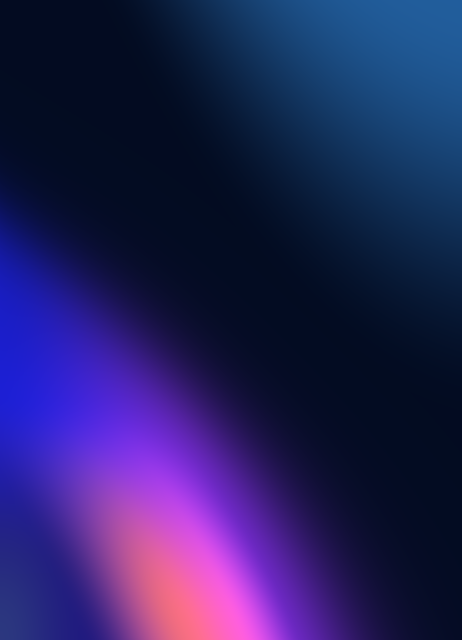
A Shadertoy shader for this background:

```glsl
// Soft diagonal glows on deep navy: a blue haze top right, a violet and coral beam bottom left.

const vec3 NAVY   = vec3(0.010, 0.045, 0.130);
const vec3 HAZE   = vec3(0.130, 0.365, 0.610);
const vec3 BLUE   = vec3(0.120, 0.130, 0.900);
const vec3 VIOLET = vec3(0.580, 0.200, 1.000);
const vec3 INDIGO = vec3(0.120, 0.090, 0.500);
const vec3 SLATE  = vec3(0.180, 0.240, 0.500);
const vec3 PINK   = vec3(1.000, 0.360, 0.920);
const vec3 CORAL  = vec3(1.000, 0.460, 0.420);

// Parabola through the origin
float bend(float x, float slope, float curve) {
    return x * (slope - curve * x);
}

// Logistic falloff: 1 well below the centre, 0 well above it
float falloff(float x, float centre, float width) {
    return 1.0 / (1.0 + exp((x - centre) / width));
}

// Soft band that rises over one range and fades over another
float band(float x, vec2 rise, vec2 fade) {
    return smoothstep(rise.x, rise.y, x) * (1.0 - smoothstep(fade.x, fade.y, x));
}

// Haze in the upper right, bounded by a curved diagonal
vec3 addHaze(vec3 base, vec2 p) {
    float depth = bend(p.x - 0.42, 1.12, 0.78) - p.y;
    return mix(base, HAZE, smoothstep(-0.26, 0.38, depth));
}

// Beam in the lower left; side is the offset from its curved outer edge
vec3 addBeam(vec3 base, vec2 p) {
    float side = p.x - bend(p.y - 0.365, 1.657, 0.892);

    // Outer glow, from blue on the left to violet
    vec3 glow = mix(BLUE, VIOLET, smoothstep(0.0, 0.45, p.x));

    // Shaded inner side and its pale corner
    float shade = (1.0 - smoothstep(-0.50, -0.25, side)) * smoothstep(0.55, 0.90, p.y);
    glow = mix(glow, INDIGO, shade);
    vec2 corner = (p - vec2(0.0, 1.0)) / vec2(0.12, 0.16);
    glow = mix(glow, SLATE, 0.85 * exp(-dot(corner, corner)));

    float strength = mix(0.88, 1.0, smoothstep(0.50, 0.75, p.y));
    vec3 color = mix(base, glow, strength * falloff(side, 0.02, 0.07));

    // Hot core, coral inside and pink outside
    vec3 core = mix(CORAL, PINK, smoothstep(-0.33, -0.12, side));
    float heat = band(side, vec2(-0.52, -0.24), vec2(-0.17, -0.04));
    return mix(color, core, heat * smoothstep(0.62, 0.97, p.y));
}

void mainImage(out vec4 fragColor, in vec2 fragCoord) {
    // Canvas units, with y measured down from the top
    vec2 p = fragCoord / iResolution.xy;
    p.y = 1.0 - p.y;

    vec3 color = addBeam(addHaze(NAVY, p), p);
    fragColor = vec4(color, 1.0);
}
```
